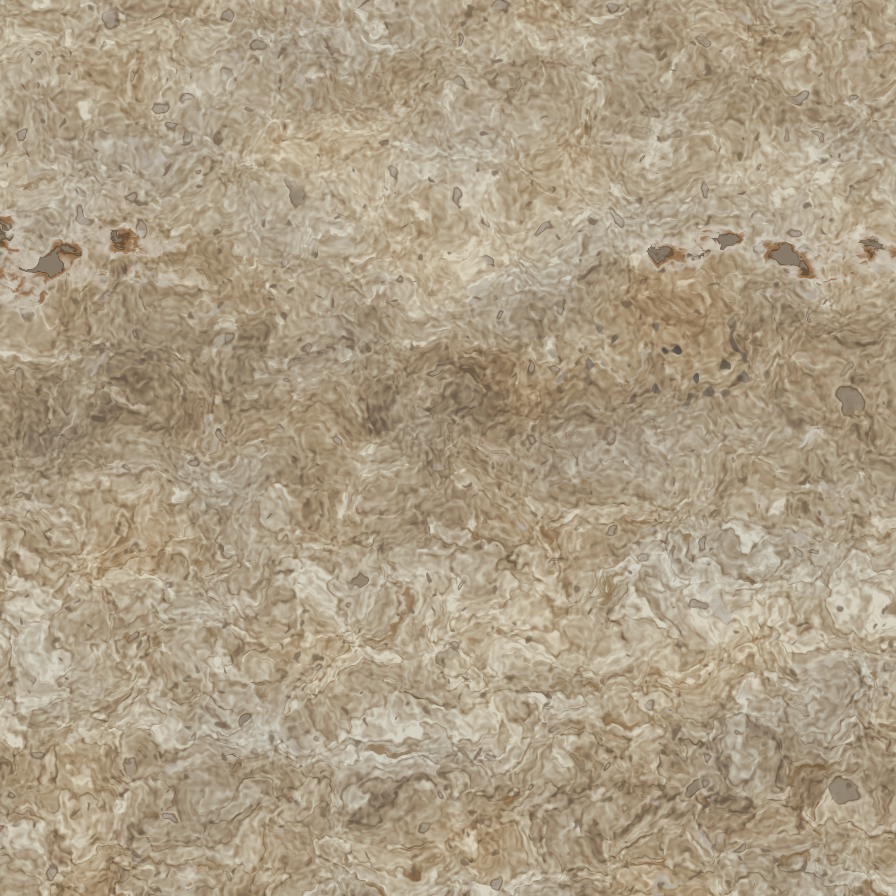
Write a WebGL 1 fragment shader that draws this texture.

```glsl
precision highp float;
// Draws a slab of travertine: sandy strata, swirling veins, pits and rusty cavities.
uniform vec2 u_resolution;

vec2 hash2(vec2 cell) {
  vec3 h = fract(cell.xyx * vec3(0.1031, 0.1030, 0.0973));
  h += dot(h, h.yzx + 33.33);
  return fract((h.xx + h.yz) * h.zy);
}

float corner(vec2 cell, vec2 offset) {
  return dot(hash2(cell) * 2.0 - 1.0, offset);
}

// Gradient noise, roughly -0.7 to 0.7
float noise(vec2 p) {
  vec2 i = floor(p), f = fract(p);
  vec2 u = f * f * f * (f * (f * 6.0 - 15.0) + 10.0);
  vec2 e = vec2(1.0, 0.0);
  return mix(mix(corner(i, f), corner(i + e, f - e), u.x),
             mix(corner(i + e.yx, f - e.yx), corner(i + 1.0, f - 1.0), u.x), u.y);
}

float fbm(vec2 p) {
  float sum = 0.0, amplitude = 0.5;
  for (int i = 0; i < 5; i++) {
    sum += amplitude * noise(p);
    p = p * 2.03 + 17.3;
    amplitude *= 0.55;
  }
  return sum;
}

float bump(float x, float centre, float width) {
  float d = (x - centre) / width;
  return exp(-d * d);
}

// Signed distance to scattered tilted ovals; share is the part of cells in use
float ovals(vec2 p, float cells, float share) {
  vec2 g = p * cells, home = floor(g);
  float nearest = 1.0;
  for (int y = -1; y <= 1; y++) {
    for (int x = -1; x <= 1; x++) {
      vec2 cell = home + vec2(float(x), float(y));
      vec2 look = hash2(cell + 57.0);
      vec2 d = g - cell - 0.2 - 0.6 * hash2(cell);
      float angle = hash2(cell + 23.0).y * 3.1;
      d = mat2(cos(angle), -sin(angle), sin(angle), cos(angle)) * d;
      float radius = 0.08 + 0.2 * hash2(cell + 91.0).x;
      float oval = length(d * vec2(1.0, 1.2 + look.y)) - radius;
      nearest = min(nearest, oval + step(share, look.x));
    }
  }
  return nearest / cells;
}

vec3 stoneColor(float tone) {
  vec3 c = mix(vec3(0.43, 0.36, 0.29), vec3(0.62, 0.54, 0.43), clamp(tone / 0.4, 0.0, 1.0));
  c = mix(c, vec3(0.72, 0.67, 0.58), clamp((tone - 0.4) / 0.3, 0.0, 1.0));
  return mix(c, vec3(0.84, 0.82, 0.75), clamp((tone - 0.7) / 0.35, 0.0, 1.0));
}

// Pit with a pale halo, a dark rim and a flat grey floor
vec3 addPit(vec3 c, float d, vec3 floorColor, float strength) {
  c = mix(c, vec3(0.82, 0.79, 0.72), 0.5 * strength * bump(d, 0.005, 0.003));
  c = mix(c, floorColor, strength * (1.0 - smoothstep(-0.002, 0.001, d)));
  return mix(c, vec3(0.38, 0.29, 0.20), 0.7 * strength * bump(d, 0.0, 0.0016));
}

void main() {
  vec2 p = gl_FragCoord.xy / u_resolution.y;
  vec2 warp = vec2(fbm(p * 9.0), fbm(p * 9.0 + 31.0));
  vec2 flow = p + 0.11 * warp;
  float swirl = 1.0 - smoothstep(0.38, 0.52, flow.y);
  swirl += 0.4 * smoothstep(0.75, 0.92, flow.y);

  // Strata, clouds and grain
  float tone = 0.6 - 0.2 * bump(flow.y, 0.56, 0.11) + 0.1 * bump(flow.y, 0.3, 0.1);
  tone += 0.1 * bump(flow.y, 0.79, 0.06) - 0.13 * bump(flow.y, 0.12, 0.05);
  tone += 0.6 * fbm(flow * vec2(3.0, 9.0)) + 0.55 * fbm(flow * vec2(16.0, 27.0) + 5.0);
  tone += 0.36 * noise(flow * 80.0) + 0.46 * noise(p * 173.0 + warp * 9.0 + 8.0);
  tone += 0.3 * smoothstep(0.1, 0.26, fbm(flow * vec2(34.0, 48.0) + 70.0));
  tone -= 0.22 * smoothstep(0.14, 0.28, fbm(flow * vec2(36.0, 50.0) + 160.0));

  // Veins: a pale ribbon beside a thin brown line
  float vein = noise(flow * vec2(16.0, 27.0) + 9.0) + 0.3 * noise(flow * 60.0);
  tone += swirl * (0.2 * bump(vein, 0.18, 0.08) - 0.26 * bump(vein, 0.04, 0.04));
  vec3 color = stoneColor(tone);
  color += vec3(0.04, 0.0, -0.05) * noise(flow * vec2(6.0, 9.0) + 40.0);

  // Rust stains and cool grey patches
  float stain = smoothstep(0.17, 0.3, fbm(flow * vec2(24.0, 40.0) + 120.0));
  color = mix(color, vec3(0.49, 0.36, 0.21), 0.55 * stain * (0.25 + 0.75 * swirl));
  float grey = smoothstep(0.2, 0.32, fbm(flow * vec2(22.0, 36.0) + 210.0));
  color = mix(color, vec3(0.72, 0.70, 0.67), 0.6 * grey);

  // Pits in three sizes, worn away in places
  vec2 ragged = p + 0.012 * vec2(noise(p * 55.0), noise(p * 55.0 + 19.0));
  ragged += 0.004 * vec2(noise(p * 130.0), noise(p * 130.0 + 19.0));
  float wear = smoothstep(-0.15, 0.2, noise(p * 24.0 + 60.0));
  color = addPit(color, ovals(ragged + 1.7, 13.0, 0.07), vec3(0.55, 0.50, 0.43), 0.85 * wear);
  color = addPit(color, ovals(ragged + 3.0, 30.0, 0.22), vec3(0.63, 0.59, 0.54), 0.75 * wear);
  float speck = 1.0 - smoothstep(-0.002, 0.002, ovals(ragged + 7.0, 55.0, 0.16));
  color = mix(color, vec3(0.42, 0.35, 0.28), 0.65 * speck);

  // Charcoal flecks
  float soot = bump(p.x, 0.75, 0.12) * bump(p.y, 0.6, 0.05);
  soot *= smoothstep(0.2, 0.34, noise(p * vec2(80.0, 65.0)) + 0.4 * noise(p * 30.0));
  color = mix(color, vec3(0.25, 0.24, 0.23), 0.8 * soot);

  // Cavities: white crust, rust, dark rim and grey floor
  float zone = bump(p.y, 0.715 + 0.06 * noise(p * 7.0), 0.04) * smoothstep(0.18, 0.32, abs(p.x - 0.46));
  float cavity = 0.8 * zone + 1.7 * fbm(ragged * vec2(17.0, 26.0) + 300.0) - 0.9;
  float rust = smoothstep(-0.25, -0.1, cavity) * smoothstep(-0.25, 0.15, noise(p * 38.0));
  color = mix(color, vec3(0.84, 0.82, 0.78), 0.6 * smoothstep(-0.5, -0.2, cavity));
  color = mix(color, vec3(0.52, 0.35, 0.19), 0.75 * rust);
  color = mix(color, vec3(0.53, 0.48, 0.41), smoothstep(0.0, 0.06, cavity));
  color = mix(color, vec3(0.32, 0.25, 0.18), 0.7 * bump(cavity, 0.0, 0.04));

  gl_FragColor = vec4(color, 1.0);
}
```
